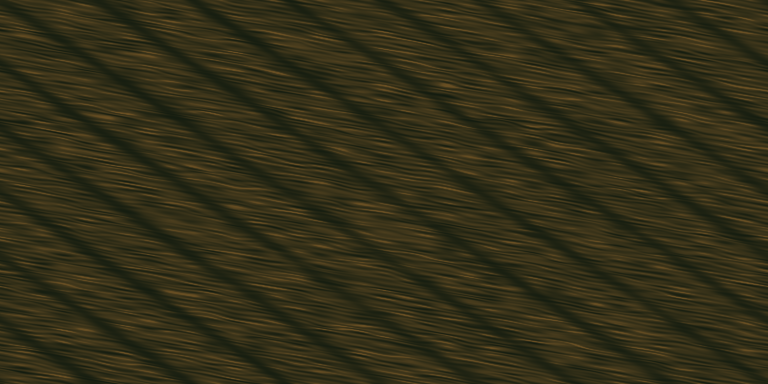
A Shadertoy shader for this pattern:

```glsl
// Dark olive fibrous surface: fine slanted streaks crossed by soft diagonal shadow bands.

const float TAU          = 6.2831853;
const vec2  BANDS        = vec2(8.0, 6.0);     // band repeats across and down
const float BAND_WIDTH   = 0.115;              // half width, in band periods
const float BAND_DEPTH   = 0.86;
const float BAND_WOBBLE  = 0.03;
const vec2  RIPPLES      = vec2(32.0, 92.0);   // ripple repeats across and down
const float RIPPLE_BREAK = 0.9;                // phase scatter, in ripple periods
const float RIPPLE_GAIN  = 0.23;
const vec2  BREAK_CELLS  = vec2(26.0, 80.0);   // patches that break up the ripples
const float BREAK_SLANT  = 28.0;               // whole rows climbed over the width
const vec2  STRAND_CELLS = vec2(36.0, 190.0);  // thin strand cells across and down
const float STRAND_SLANT = 66.0;
const float STRAND_GAIN  = 0.85;
const float FIBRE_WAVE   = 0.003;              // bending of the streaks
const float BODY_LEVEL   = 0.53;
const vec3  SHADE_COLOUR = vec3(0.11, 0.13, 0.07);
const vec3  LIGHT_COLOUR = vec3(0.31, 0.25, 0.12);
const vec3  GLINT_COLOUR = vec3(0.07, 0.04, 0.01);

float hash(vec2 cell, float seed) {
    uvec2 q = uvec2(ivec2(cell)) * uvec2(1597u, 3812u) + uint(seed) * 7919u;
    uint n = (q.x ^ (q.y * 2671u)) * 747796u + 28913u;
    n = (n ^ (n >> 15)) * 277803u;
    n = (n ^ (n >> 13)) * 48271u;
    return float((n ^ (n >> 16)) & 65535u) / 65535.0;
}

// Lattice value that wraps even when rows shift by "slant" over the width.
float lattice(vec2 cell, vec2 cells, float slant, float seed) {
    float turns = floor((cell.x + 0.5) / cells.x);
    cell -= turns * vec2(cells.x, slant);
    cell.y -= cells.y * floor((cell.y + 0.5) / cells.y);
    return hash(cell, seed);
}

// Wrapping value noise around zero; its rows fall by "slant" cells over the width.
float slantNoise(vec2 uv, vec2 cells, float slant, float seed) {
    vec2 p = uv * cells + vec2(0.0, uv.x * slant);
    vec2 c = floor(p), f = p - c;
    f = f * f * (3.0 - 2.0 * f);
    // Each column edge is sampled along the slant, so strands stay straight
    float low  = mix(lattice(c, cells, slant, seed),
                     lattice(c + vec2(1, 0), cells, slant, seed), f.x);
    float high = mix(lattice(c + vec2(0, 1), cells, slant, seed),
                     lattice(c + vec2(1, 1), cells, slant, seed), f.x);
    return mix(low, high, f.y) - 0.5;
}

// Fibre brightness around zero: broken ripples plus thin strands.
float fibres(vec2 uv) {
    uv.y += FIBRE_WAVE * slantNoise(uv, vec2(16.0, 8.0), 0.0, 1.0);
    float scatter = RIPPLE_BREAK * slantNoise(uv, BREAK_CELLS, BREAK_SLANT, 2.0);
    float strength = 1.0 + 1.2 * slantNoise(uv, BREAK_CELLS, BREAK_SLANT, 3.0);
    float ripple = strength * sin(TAU * (dot(uv, RIPPLES) + scatter));
    float strand = slantNoise(uv, STRAND_CELLS, STRAND_SLANT, 4.0);
    return RIPPLE_GAIN * ripple + STRAND_GAIN * strand;
}

// Shadow strength, 1 along the centre of each band.
float bandShadow(vec2 uv) {
    float phase = dot(uv, BANDS) + BAND_WOBBLE * slantNoise(uv, vec2(9.0, 7.0), 0.0, 5.0);
    float d = abs(fract(phase + 0.5) - 0.5) / BAND_WIDTH;
    float strength = 1.0 + 0.35 * slantNoise(uv, vec2(6.0, 4.0), 0.0, 6.0);
    return strength * exp(-d * d);
}

void mainImage(out vec4 fragColor, in vec2 fragCoord) {
    vec2 uv = fragCoord / iResolution.xy;
    float fibre = fibres(uv);
    float shadow = BAND_DEPTH * bandShadow(uv);

    // Fibres fade inside the bands
    float lit = max(1.0 - shadow, 0.0);
    float tone = (BODY_LEVEL + fibre) * mix(0.1, 1.0, lit) - 0.14 * shadow;

    // Base ramp and warm glints on the brightest fibres
    vec3 colour = mix(SHADE_COLOUR, LIGHT_COLOUR, clamp(tone, -0.25, 1.15));
    colour += GLINT_COLOUR * smoothstep(0.3, 0.6, fibre) * lit;
    fragColor = vec4(colour, 1.0);
}
```
